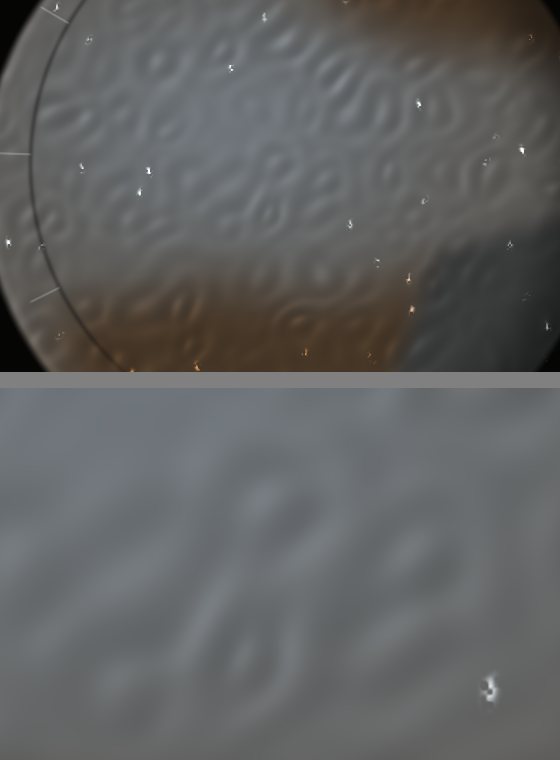
Top: the whole. Bottom: its middle third, enlarged.
Reproduce this texture procedurally as a Shadertoy shader.

```glsl
// A round, softly lit dish of rippled translucent gel on a black ground.
// Scattered ring waves give an analytic slope that is lit from the upper left;
// broad colour zones, an engraved rim line, ticks and small glints lie over it.

#define CELL 0.14          // spacing of ripple sources
#define REACH 0.092        // fall-off radius of a ripple
#define WAVE 80.0          // mean ripple frequency
#define WARP 0.024         // irregularity of the ripples
#define RELIEF 0.19        // strength of the shading
#define GLINT_CELL 0.105   // spacing of possible glints
#define GREY vec3(0.355, 0.342, 0.325)
#define COOL vec3(0.435, 0.460, 0.480)
#define BROWN vec3(0.270, 0.205, 0.142)
#define SHADOW vec3(0.225, 0.230, 0.230)
#define BLACK vec3(0.020, 0.018, 0.016)

vec2 hash2(vec2 p) {
    vec3 q = fract(p.xyx * vec3(0.1031, 0.1030, 0.0973));
    q += dot(q, q.yzx + 33.33);
    return fract((q.xx + q.yz) * q.zy);
}

float noise(vec2 p) {
    vec2 i = floor(p), f = fract(p);
    f = f * f * (3.0 - 2.0 * f);
    float low = mix(hash2(i).x, hash2(i + vec2(1, 0)).x, f.x);
    float high = mix(hash2(i + vec2(0, 1)).x, hash2(i + vec2(1, 1)).x, f.x);
    return mix(low, high, f.y);
}

// Slope in xy and height in z, summed over damped ring waves
vec3 ripples(vec2 p) {
    vec2 home = floor(p / CELL);
    vec3 sum = vec3(0.0);
    for (int j = -2; j <= 2; j++)
    for (int i = -2; i <= 2; i++) {
        vec2 id = home + vec2(i, j);
        vec2 rnd = hash2(id + 17.0);
        vec2 d = p - (id + 0.1 + 0.8 * hash2(id + 51.0)) * CELL;
        float r = length(d) + 1e-4;
        float k = WAVE * mix(0.85, 1.2, rnd.x);
        float amp = mix(0.3, 1.0, rnd.y) * exp(-r * r / (REACH * REACH));
        float slope = -sin(k * r) - 2.0 * r * cos(k * r) / (k * REACH * REACH);
        sum += amp * vec3(slope * d / r, cos(k * r));
    }
    return sum;
}

// Small crooked flecks of reflected light
float glints(vec2 p, float density) {
    vec2 home = floor(p / GLINT_CELL);
    float sum = 0.0;
    for (int j = -1; j <= 1; j++)
    for (int i = -1; i <= 1; i++) {
        vec2 id = home + vec2(i, j);
        vec2 rnd = hash2(id + 91.0);
        vec2 d = p - (id + hash2(id + 7.0)) * GLINT_CELL;
        float a = 0.5 + 1.6 * rnd.y;
        d = vec2(cos(a) * d.x + sin(a) * d.y, cos(a) * d.y - sin(a) * d.x);
        float fleck = exp(-dot(d * d, vec2(9000.0, 32000.0)));
        float crook = smoothstep(0.38, 0.75, noise(p * 170.0 + id));
        sum += step(rnd.x, density) * fleck * crook * (0.5 + rnd.y);
    }
    return sum;
}

void mainImage(out vec4 fragColor, in vec2 fragCoord) {
    vec2 p = fragCoord / iResolution.y;
    float px = 1.0 / iResolution.y;

    // Broad colour zones
    float drift = noise(p * 3.5) - 0.5;
    vec2 c = (p - vec2(0.62, 0.67)) / vec2(0.56, 0.38);
    float cool = exp(-dot(c, c));
    float low = smoothstep(0.36, 0.06, p.y + 0.08 * drift)
              * smoothstep(0.0, 0.3, p.x);
    float top = smoothstep(0.76, 1.0, p.y + 0.22 * (p.x - 1.15) + 0.08 * drift)
              * smoothstep(0.65, 1.05, p.x);
    float brown = max(low, top);
    float shade = smoothstep(-0.05, 0.07, p.x - 1.05 - 0.33 * p.y)
                * smoothstep(0.06, -0.05, p.y - 0.31 - 0.3 * (p.x - 1.15));
    vec3 col = mix(GREY, COOL, cool);
    col = mix(col, BROWN, 0.95 * brown);
    col = mix(col, SHADOW, shade);

    // Lit relief, slanted and warped
    vec2 warp = vec2(noise(p * 9.0), noise(p * 9.0 + 40.0)) - 0.5;
    vec2 q = vec2(p.x - 0.25 * p.y, p.y * 0.92) + 2.0 * WARP * warp;
    vec3 wave = ripples(q);
    float lit = dot(wave.xy, vec2(0.85, -0.53));
    lit = lit / (1.0 + 0.45 * abs(lit));
    float crest = pow(max(lit, 0.0), 2.5);
    float strength = RELIEF * mix(0.65, 1.15, noise(p * 5.0 + 9.0));
    vec3 tint = mix(vec3(0.85, 1.0, 1.15), vec3(1.4, 0.95, 0.55), brown * (1.0 - shade));
    col *= 1.0 + strength * (0.75 * lit + 0.14 * wave.z);
    col += 0.09 * crest * tint;

    // Glints, denser and warmer toward the right
    float density = mix(0.1, 0.38, smoothstep(0.6, 1.35, p.x));
    vec3 spark = mix(vec3(0.55, 0.58, 0.6), vec3(0.65, 0.42, 0.22), max(top, low) * (1.0 - shade));
    col += spark * glints(p, density);

    // Engraved line and radial ticks, seen on the left
    vec2 e = p - vec2(0.827, 0.559);
    float ring = length(e) - 0.745;
    float left = smoothstep(0.45, 0.2, p.x);
    col *= 1.0 - 0.32 * left * exp(-ring * ring / 0.00005);
    float angle = atan(e.y, -e.x) - 0.035;
    float tick = abs(fract(angle / 0.497 + 0.5) - 0.5) * 0.497 * length(e);
    float span = smoothstep(-0.005, 0.005, ring) * smoothstep(0.095, 0.08, ring);
    col += 0.13 * left * span * smoothstep(0.002 + px, 0.001, tick);

    // Dish edge and dark surroundings
    float edge = length(p - vec2(0.784, 0.51)) - 0.83;
    col *= 1.0 - 0.45 * smoothstep(-0.22, 0.0, edge) * smoothstep(0.8, 1.5, p.x);
    col += 0.05 * left * vec3(1.0, 0.88, 0.8) * exp(-pow((edge + 0.015) / 0.012, 2.0));
    col = mix(col, BLACK, smoothstep(-0.012, 0.014, edge));
    fragColor = vec4(clamp(col, 0.0, 1.0), 1.0);
}
```
